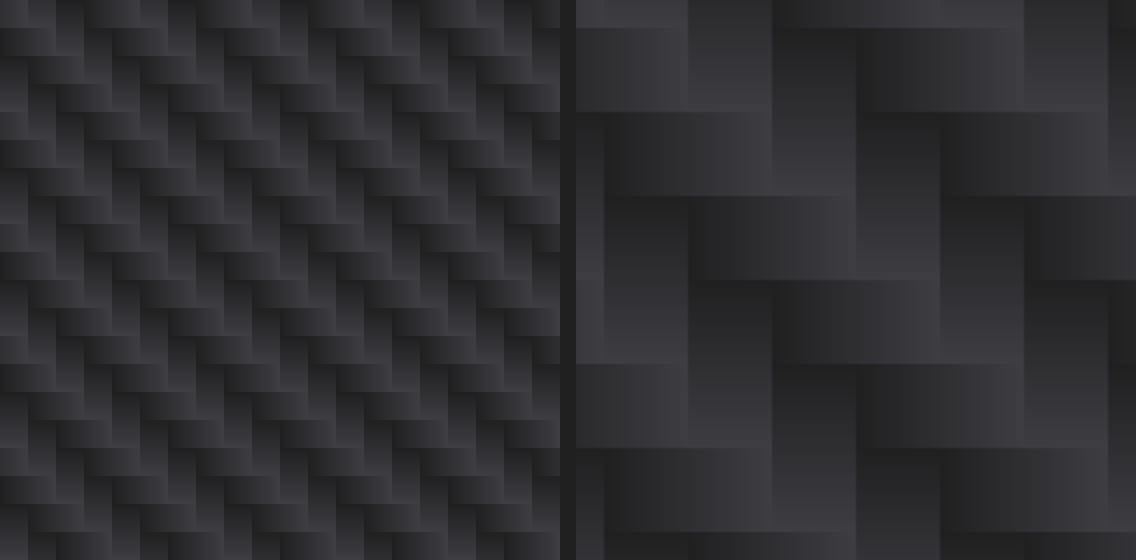
Left: the whole. Right: its middle third, enlarged.
Write a three.js fragment shader that draws this pattern.

```glsl
// Dark two-over-two twill weave of carbon fibre strips with a soft sheen.
#define CELLS 20.0                      // cells across and down, a multiple of FLOAT_SPAN * 2
#define FLOAT_SPAN 2.0                  // cells covered by one visible strip
#define EDGE_WIDTH 0.002                // edge smoothing, in canvas units
#define SAMPLES 4                       // smoothing samples per axis
#define SHADE vec3(0.125, 0.125, 0.128) // tucked end of a strip
#define SHEEN vec3(0.241, 0.239, 0.261) // raised end of a strip

varying vec2 vUv;

// Progress from 0 to 1 along the strip that lies on top at this point.
float stripProgress(vec2 uv) {
  vec2 grid = vec2(uv.x, 1.0 - uv.y) * CELLS; // rows count from the top
  vec2 cell = floor(grid);
  vec2 local = grid - cell;

  // Each row shifts the weave by one cell, making the diagonal steps.
  float phase = floor(mod(cell.x - cell.y + 1.5, 2.0 * FLOAT_SPAN));
  float across = phase + local.x;
  float down = 2.0 * FLOAT_SPAN - 1.0 - phase + local.y;
  return (phase < FLOAT_SPAN ? across : down) / FLOAT_SPAN;
}

void main() {
  // Average a small square of samples to smooth the strip edges.
  float sum = 0.0;
  for (int i = 0; i < SAMPLES; i++) {
    for (int j = 0; j < SAMPLES; j++) {
      vec2 offset = (vec2(float(i), float(j)) + 0.5) / float(SAMPLES) - 0.5;
      sum += stripProgress(vUv + offset * EDGE_WIDTH);
    }
  }
  float progress = sum / float(SAMPLES * SAMPLES);

  gl_FragColor = vec4(mix(SHADE, SHEEN, progress), 1.0);
}
```
